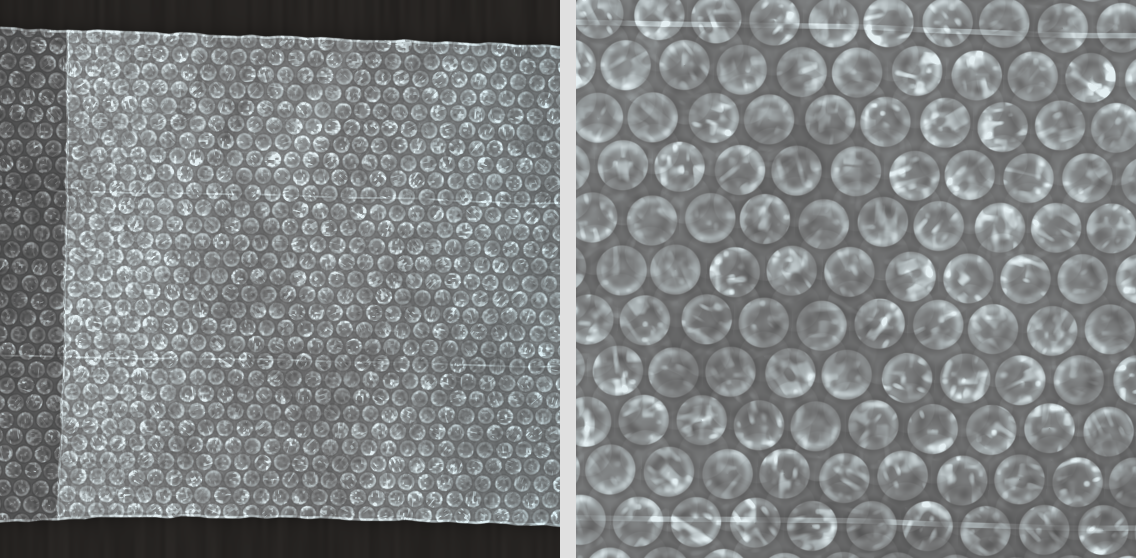
Left: the whole. Right: its middle third, enlarged.
This texture is drawn by a WebGL 1 fragment shader. Its source:

```glsl
precision highp float;
// A sheet of clear bubble wrap lying on a dark wooden table.
// Staggered rows of domes on a slightly tilted grid, each with its own rim and
// crumpled glints, over a faint second layer, two seams and a darker side flap.
uniform vec2 u_resolution;

#define PITCH 0.0345        // distance between bubbles in a row
#define ROWS 28.8           // bubble rows from top edge to bottom edge
#define ROW_STEP 0.88       // row distance in pitches
#define RADIUS 0.435        // bubble radius in pitches
#define JITTER 0.08         // irregular placing of bubbles
#define GLINT 0.33          // strength of the highlights
#define FILM 0.415          // brightness of flat plastic
#define SEAM_WIDTH 0.0016
#define TABLE vec3(0.150, 0.140, 0.132)
#define COOL vec3(0.965, 1.012, 1.025)
#define WARM vec3(0.995, 1.0, 1.005)

float hash(vec2 p) {
  return fract(sin(dot(p, vec2(127.1, 311.7))) * 43758.55);
}

float noise(vec2 p) {
  vec2 i = floor(p), f = fract(p);
  f = f * f * (3.0 - 2.0 * f);
  return mix(mix(hash(i), hash(i + vec2(1, 0)), f.x),
             mix(hash(i + vec2(0, 1)), hash(i + vec2(1, 1)), f.x), f.y);
}

float fbm(vec2 p) {
  return 0.55 * noise(p) + 0.3 * noise(p * 2.1 + 5.0) + 0.15 * noise(p * 4.3 + 9.0);
}

// Bell curve around a center
float bell(float x, float center, float width) {
  float t = (x - center) / width;
  return exp(-min(t * t, 30.0));
}

float line(float d, float width) {
  float soft = 0.8 / u_resolution.y;
  return 1.0 - smoothstep(width - soft, width + soft, abs(d));
}

// Brightness added to the film by a staggered grid; g counts columns and rows.
float bubbles(vec2 g, float seed) {
  vec2 offset = vec2(9.0), id = vec2(0.0);
  for (int k = -1; k <= 1; k++) {
    float row = floor(g.y) + float(k);
    float shift = 0.5 * mod(row, 2.0);
    vec2 cell = vec2(floor(g.x - shift), row);
    vec2 wobble = vec2(hash(cell + seed), hash(cell + seed + 31.0)) - 0.5;
    vec2 d = g - cell - vec2(0.5 + shift, 0.5);
    d = vec2(d.x, d.y * ROW_STEP) - JITTER * wobble;
    if (dot(d, d) < dot(offset, offset)) { offset = d; id = cell + seed; }
  }
  float r = length(offset) / RADIUS;
  float soft = 1.0 / (u_resolution.x * PITCH * RADIUS);
  float dome = 1.0 - smoothstep(1.0 - soft, 1.0 + soft, r);
  float moat = (1.0 - dome) * (1.0 - smoothstep(1.0, 1.3, r));

  // Rim, brighter on a lit side that differs between bubbles
  float turn = 6.283 * hash(id + 3.0);
  vec2 lit = vec2(cos(turn), sin(turn));
  float side = 0.5 + 0.5 * dot(offset, lit) / (length(offset) + 0.001);
  float rim = bell(r, 0.82, 0.17);
  float hollow = bell(r, 0.55, 0.25) * (1.0 - side);

  // Crumpled film inside the dome
  vec2 turned = vec2(dot(offset, lit), dot(offset, vec2(-lit.y, lit.x)));
  float crease = noise(turned * vec2(5.0, 9.0) + id * 7.3);
  float fleck = noise(offset * 7.5 + id * 5.1);
  float shine = smoothstep(0.55, 0.95, crease) + smoothstep(0.58, 0.95, fleck) * side;
  float vigour = 0.35 + 0.9 * hash(id + 17.0);

  float light = 0.07 + 0.09 * (fleck - 0.5) + rim * (0.035 + 0.15 * side * side);
  light += GLINT * vigour * shine * (1.0 - 0.4 * r) - 0.08 * hollow;
  return dome * light - 0.04 * moat;
}

void main() {
  vec2 p = gl_FragCoord.xy / u_resolution;
  p.y = 1.0 - p.y;

  // Sheet outline; v runs from 0 at its top edge to 1 at its bottom edge
  float ragged = 0.004 * (noise(vec2(p.x * 40.0, 2.0)) - 0.5);
  float top = 0.049 + 0.032 * p.x;
  float span = 0.879 - 0.017 * p.x;
  float v = (p.y - top) / span;
  float topGap = p.y - top - ragged;
  float sag = 0.01 * exp(-10.0 * p.x) - 0.007 * sin(3.14159 * p.x);
  float bottomGap = top + span + sag + ragged - p.y;
  float edgeGap = min(topGap, bottomGap);
  float soft = 1.0 / u_resolution.y;
  float sheet = smoothstep(-soft, soft, edgeGap);

  // Side flap of a single layer, left of a slanted fold
  float fold = p.x - 0.121 + 0.017 * v * v - 0.004 * (noise(vec2(3.0, p.y * 22.0)) - 0.5);
  float body = smoothstep(-soft, soft, fold);

  // Film, large cloudy patches and slanting creases
  float cloud = fbm(p * vec2(7.0, 6.0)) - 0.5;
  float slant = noise(vec2(p.x * 0.89 + p.y * 0.45, p.y) * vec2(34.0, 4.0)) - 0.5;
  float upper = (1.0 - smoothstep(0.1, 0.75, p.y)) * (1.0 - smoothstep(0.1, 0.5, abs(p.x - 0.5)));
  float haze = body * bell(p.x, 0.18, 0.13);
  float light = FILM + 0.11 * cloud + 0.10 * slant * upper + 0.045 * haze;
  light += 0.04 * (noise(p * 150.0) - 0.5);

  // Front and back bubble layers
  vec2 grid = vec2((p.x + 0.036 * (p.y - 0.4935)) / PITCH + 0.083, v * ROWS + 0.21);
  vec2 flapShift = vec2(0.37, 0.28) * (1.0 - body);
  light += bubbles(grid + flapShift, 0.0) * (1.0 + 0.6 * cloud);
  light += body * (0.16 + 0.35 * haze) * bubbles(grid + vec2(0.45, 0.36), 53.0);
  light = mix(light * 0.82 - 0.02, light + 0.02, body);

  // Cross seams with a soft shadow, fold line and bright cut edges
  float sway = 0.005 * (noise(vec2(p.x * 16.0, 7.0)) - 0.5);
  float seam = min(abs(v - 0.329 + sway), abs(v - 0.668 + sway)) * span;
  float broken = smoothstep(0.2, 0.75, noise(vec2(p.x * 70.0, floor(v * 2.0))));
  light -= 0.05 * exp(-seam / 0.005);
  light += (0.05 + 0.18 * broken) * line(seam, SEAM_WIDTH);
  float worn = noise(p * 85.0);
  light += (0.06 + 0.24 * worn) * line(fold, 0.0022);
  light += (0.06 + 0.34 * worn) * line(edgeGap - 0.002, 0.0025);

  vec3 plastic = clamp(light, 0.12, 0.93) * mix(WARM, COOL, smoothstep(0.38, 0.7, light));
  plastic *= mix(vec3(1.0), COOL, 0.6 * smoothstep(0.6, 1.0, p.x));

  // Table with faint upright grain and the shadow of the sheet
  float grain = noise(p * vec2(110.0, 9.0)) - 0.5;
  float shadow = exp(min(edgeGap, 0.0) / 0.012);
  vec3 wood = TABLE * (1.0 + 0.2 * grain - 0.2 * shadow);
  gl_FragColor = vec4(mix(wood, plastic, sheet), 1.0);
}
```
